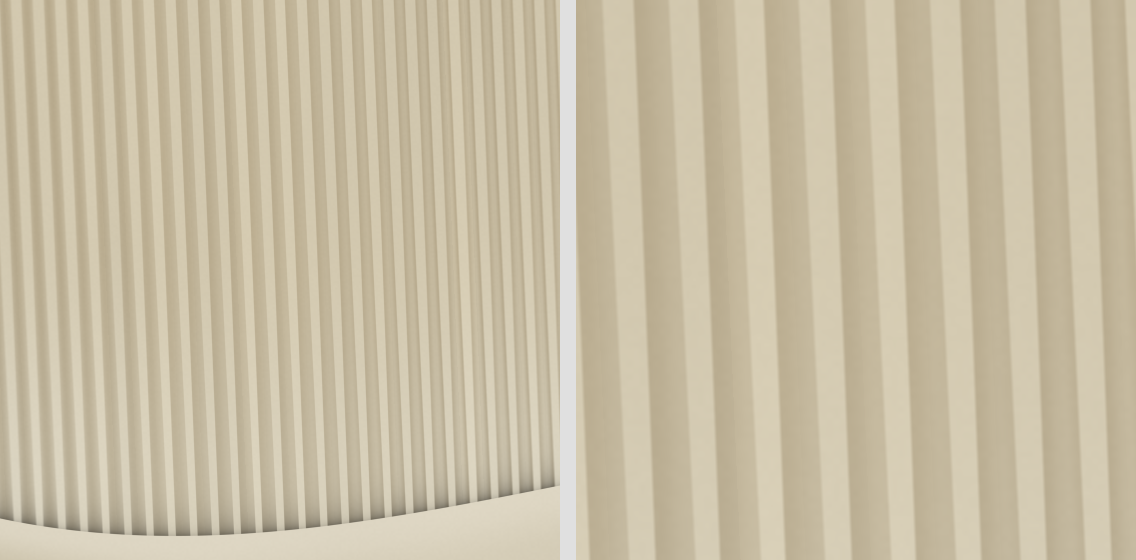
Left, the full canvas; right, a detail of the centre.
Reproduce this pattern procedurally as a three.js fragment shader.

```glsl
// Cream pleated wall of slightly leaning ribs above a smooth curved ledge.
varying vec2 vUv;

float hash(vec2 p) {
  return fract(sin(dot(p, vec2(127.1, 311.7))) * 43758.5453);
}

float noise(vec2 p) {
  vec2 i = floor(p);
  vec2 f = fract(p);
  f = f * f * (3.0 - 2.0 * f);
  float low = mix(hash(i), hash(i + vec2(1.0, 0.0)), f.x);
  float high = mix(hash(i + vec2(0.0, 1.0)), hash(i + vec2(1.0, 1.0)), f.x);
  return mix(low, high, f.y);
}

// Height of the ledge along the width.
float ledgeHeight(float x) {
  float d = x - 0.3125;
  return 0.043 + d * d * (0.28 - 0.13 * d);
}

// Rib coordinate: whole numbers fall on the rib centres.
float ribCoord(vec2 uv) {
  float lean = mix(0.046, 0.040, uv.x);
  float x = uv.x - lean * (1.0 - uv.y);
  return 25.2 * x + 0.5 * x * x - 0.72;
}

// Groove brightness, t running from one rib to the next.
float grooveLight(float t, float x) {
  float slope = mix(0.2, 0.72, smoothstep(0.0, 1.0, t));
  float bowl = 0.85 - 0.75 * sin(3.14159 * pow(t, 0.8));
  float crease = 0.2 + 0.6 * smoothstep(0.0, 0.45, t);
  crease -= 0.75 * smoothstep(0.6, 0.97, t);
  float shade = mix(bowl, slope, smoothstep(0.05, 0.4, x));
  return mix(shade, crease, smoothstep(0.45, 0.85, x));
}

vec3 pleats(vec2 uv, float above) {
  float n = ribCoord(uv);
  float id = floor(n + 0.5);
  float offset = n - id;
  float low = 1.0 - smoothstep(0.08, 0.6, uv.y);
  float side = smoothstep(0.15, 0.5, abs(uv.x - 0.5));

  // Rib faces narrow towards the ledge and differ slightly.
  float halfWidth = mix(0.235, 0.17, smoothstep(0.25, 1.0, 1.0 - uv.y));
  halfWidth += 0.02 * (hash(vec2(id, 3.0)) - 0.5);
  float soft = mix(0.035, 0.07, side);
  float rib = 1.0 - smoothstep(halfWidth - soft, halfWidth + soft, abs(offset));
  float t = clamp((fract(n) - halfWidth) / (1.0 - 2.0 * halfWidth), 0.0, 1.0);

  // Warm above, paler and greyer below and at the sides.
  float pale = clamp(0.65 * low + 0.35 * side * (1.0 - uv.y), 0.0, 1.0);
  vec3 face = mix(vec3(0.825, 0.785, 0.685), vec3(0.87, 0.845, 0.77), pale);
  vec3 grooveDark = mix(vec3(0.71, 0.655, 0.54), vec3(0.72, 0.68, 0.585), pale);
  vec3 groovePale = mix(vec3(0.785, 0.74, 0.635), vec3(0.83, 0.80, 0.72), pale);
  vec3 groove = mix(grooveDark, groovePale, grooveLight(t, uv.x));
  vec3 color = mix(groove, face, rib);

  // Contact shadow, deepest inside the grooves.
  float wide = exp(-above / 0.026);
  float tight = exp(-above / 0.006);
  color *= 1.0 - mix(0.30, 0.05, rib) * wide;
  color *= 1.0 - mix(0.16, 0.12, rib) * tight;
  return color * (0.99 + 0.02 * hash(vec2(id, 8.0)));
}

vec3 ledge(vec2 uv, float below) {
  vec3 lit = vec3(0.87, 0.84, 0.765);
  vec3 dim = vec3(0.80, 0.765, 0.67);
  float corner = 1.0 - smoothstep(0.0, 0.35, uv.x);
  float shade = smoothstep(0.01, 0.12, below) * 0.5;
  shade += corner * smoothstep(0.015, 0.08, below) * 0.5;
  return mix(lit, dim, clamp(shade, 0.0, 1.0));
}

void main() {
  float above = vUv.y - ledgeHeight(vUv.x);
  vec3 wall = pleats(vUv, max(above, 0.0));
  vec3 base = ledge(vUv, max(-above, 0.0));
  vec3 color = mix(base, wall, smoothstep(-0.0013, 0.0013, above));

  // Broad mottling and fine grain.
  color *= 0.992 + 0.016 * noise(vUv * vec2(5.0, 4.0));
  color += 0.008 * (noise(vUv * 260.0) - 0.5);
  gl_FragColor = vec4(color, 1.0);
}
```
